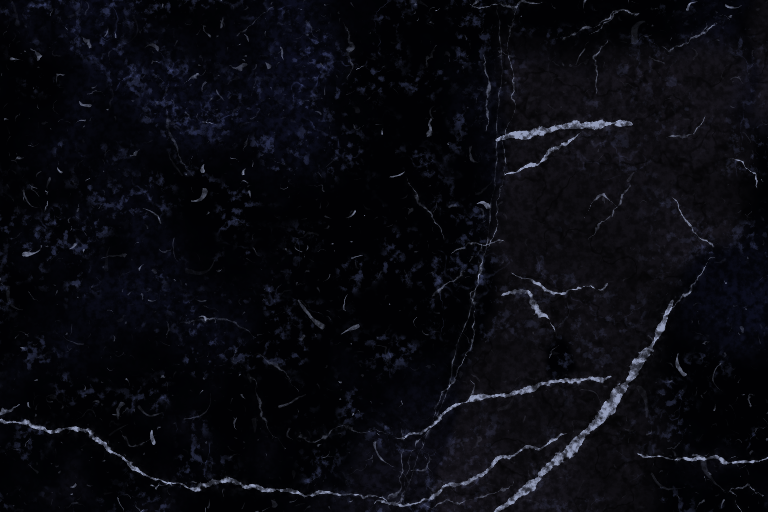
Reproduce this texture procedurally as a WebGL 1 fragment shader.

```glsl
precision highp float;
// Polished black marble: ragged pale veins, tiny broken flecks, blue dust and a smoky grey patch.
uniform vec2 u_resolution;

const vec3 BLACK = vec3(0.004, 0.005, 0.013);
const vec3 BLUE_MIST = vec3(0.032, 0.037, 0.078);
const vec3 BLUE_DUST = vec3(0.16, 0.18, 0.27);
const vec3 SMOKE = vec3(0.074, 0.068, 0.092);
const vec3 VEIN = vec3(0.50, 0.53, 0.63);
const float FLECK_STRENGTH = 0.85;
const float VEINLET_STRENGTH = 0.50;
const float WARP = 0.045;
const float JAG = 0.022;
const int VEINLETS = 30;

vec2 hash2(vec2 p) {
  vec3 q = fract(p.xyx * vec3(0.1031, 0.1030, 0.0973));
  q += dot(q, q.yzx + 33.33);
  return fract((q.xx + q.yz) * q.zy);
}

float noise(vec2 p) {
  vec2 i = floor(p), f = fract(p);
  f = f * f * (3.0 - 2.0 * f);
  return mix(mix(hash2(i).x, hash2(i + vec2(1, 0)).x, f.x),
             mix(hash2(i + vec2(0, 1)).x, hash2(i + vec2(1, 1)).x, f.x), f.y);
}

float fbm(vec2 p) {
  float sum = 0.0, amp = 0.5;
  for (int i = 0; i < 4; i++) {
    sum += amp * noise(p);
    p = mat2(1.6, 1.2, -1.2, 1.6) * p + 7.3;
    amp *= 0.53;
  }
  return sum;
}

vec2 drift(vec2 p) {
  return vec2(fbm(p), fbm(p + 31.0)) - 0.5;
}

// Distance to an arc from a to b in x, position along it in y
vec2 arc(vec2 p, vec2 a, vec2 b, float bend) {
  vec2 d = b - a;
  float h = clamp(dot(p - a, d) / dot(d, d), 0.0, 1.0);
  vec2 normal = normalize(vec2(-d.y, d.x));
  return vec2(length(p - a - d * h - normal * bend * 4.0 * h * (1.0 - h)), h);
}

// Antialiased stroke that dims once it is thinner than a pixel
float cover(float d, float width) {
  float px = 1.0 / u_resolution.y;
  return clamp((width - d) / px + 0.5, 0.0, 1.0) * min(1.0, 2.0 * width / px);
}

// Mineral vein: ragged core broken by grit.x, mottled by grit.y, in a dusty halo
float vein(vec2 p, vec2 a, vec2 b, float bend, float width, float strength, vec2 grit) {
  vec2 s = arc(p, a, b, bend);
  float taper = 0.2 + 0.8 * sqrt(4.0 * s.y * (1.0 - s.y));
  float w = width * taper * (1.9 * grit.x + 0.35 * grit.y - 0.25);
  float core = cover(s.x, max(w, 0.0)) * (0.30 + 0.95 * grit.y);
  float halo = 0.34 * exp(-s.x / (0.002 + 0.8 * width)) * grit.y * grit.y * taper;
  return strength * (core + halo);
}

// Short curved strokes and chips, at most one per grid cell
float flecks(vec2 p, float cell, float density, float width, float seed, vec2 grit) {
  float light = 0.0;
  vec2 home = floor(p / cell);
  for (int j = -1; j <= 1; j++) for (int i = -1; i <= 1; i++) {
    vec2 id = home + vec2(i, j);
    vec2 place = hash2(id + seed), form = hash2(id + seed + 41.7);
    vec2 look = hash2(id + seed + 93.1), fate = hash2(id + seed + 61.3);
    vec2 center = (id + 0.5 + 0.7 * (place - 0.5)) * cell;
    float angle = 6.2832 * form.x;
    vec2 reach = vec2(cos(angle), sin(angle)) * cell * mix(0.05, 0.42, form.y * form.y);
    vec2 s = arc(p, center - reach, center + reach, 1.2 * (look.x - 0.5) * length(reach));
    float w = width * mix(0.25, 1.0, pow(look.y, 3.0)) * (1.3 - s.y) * (0.15 + 1.5 * grit.x);
    float present = step(fate.x, density * (0.2 + 1.6 * noise(center * 7.0 + seed)));
    light = max(light, present * cover(s.x, w) * mix(0.10, 1.0, fate.y * fate.y));
  }
  return light * (0.45 + 0.8 * grit.y);
}

// Smoky patch filling the right side, with a dark hole
float smokePatch(vec2 p) {
  float left = 0.955 - 0.10 * (1.0 - smoothstep(0.12, 0.40, p.y));
  float right = 1.30 + 0.17 * smoothstep(0.40, 0.58, p.y);
  float body = smoothstep(left - 0.012, left + 0.03, p.x) * (1.0 - smoothstep(right - 0.07, right + 0.03, p.x));
  body *= 1.0 - smoothstep(0.86, 0.95, p.y);
  body = max(body, smoothstep(1.44, 1.49, p.x) * smoothstep(0.70, 0.82, p.y));
  return body * smoothstep(0.7, 1.2, length((p - vec2(1.10, 0.31)) / vec2(0.036, 0.05)));
}

void main() {
  vec2 p = gl_FragCoord.xy / u_resolution.y;
  vec2 bent = p + 0.5 * WARP * drift(p * 9.0) + 0.3 * JAG * drift(p * 45.0);
  vec2 rough = p + WARP * drift(p * 11.0 + 5.0) + JAG * drift(p * 38.0);
  vec2 grit = vec2(fbm(p * 42.0 + 9.0), smoothstep(0.2, 0.8, fbm(p * 115.0)));

  // Ground: black stone, blue mist, smoke crossed by dark cracks
  float cloud = fbm(p * 5.0 + 3.0), cluster = fbm(p * 13.0 + 21.0);
  float smoke = smokePatch(p + 0.11 * drift(p * 7.0 + 11.0));
  float crack = 1.0 - smoothstep(0.0, 0.03, abs(fbm(rough * 10.0 + 5.0) - 0.48));
  float lowGlow = 0.5 * (1.0 - smoothstep(0.05, 0.30, p.y)) * smoothstep(0.45, 0.65, cloud);
  vec3 color = BLACK + BLUE_MIST * smoothstep(0.38, 0.80, cloud) * (0.3 + grit.y);
  float depth = (0.25 + 0.85 * cloud + 0.35 * cluster) * (0.65 + 0.6 * grit.y) * (1.0 - 0.45 * crack);
  color = mix(color, SMOKE * depth, max(smoke, lowGlow));

  // Blue dust in clusters, and a faint web of hair lines
  float dust = smoothstep(0.52, 0.78, fbm(p * 85.0 + 50.0)) * smoothstep(0.40, 0.68, cluster);
  float web = 1.0 - smoothstep(0.0, 0.014, abs(fbm(rough * 6.0 + 40.0) - 0.5));
  web *= smoothstep(0.42, 0.62, cluster) * grit.y;
  color += BLUE_DUST * (0.75 * dust + 0.55 * web) * (1.0 - 0.5 * smoke);

  // Main veins
  float light = vein(bent, vec2(0.97, 0.73), vec2(1.24, 0.755), 0.012, 0.0085, 1.1, grit);
  light += vein(rough, vec2(0.98, 0.645), vec2(1.14, 0.74), -0.006, 0.004, 0.9, grit);
  light += vein(bent, vec2(0.95, -0.01), vec2(1.32, 0.41), -0.035, 0.0105, 0.85, grit);
  light += vein(rough, vec2(0.78, 0.14), vec2(1.19, 0.265), 0.028, 0.0048, 0.85, grit);
  light += vein(rough, vec2(0.73, 0.0), vec2(1.11, 0.15), -0.008, 0.0042, 0.8, grit);
  light += vein(rough, vec2(-0.02, 0.20), vec2(0.34, 0.05), 0.018, 0.0042, 0.8, grit);
  light += vein(rough, vec2(0.29, 0.06), vec2(0.76, 0.015), 0.008, 0.004, 0.8, grit);
  light += vein(rough, vec2(0.97, 0.41), vec2(1.08, 0.365), 0.022, 0.007, 0.8, grit);
  light += vein(rough, vec2(0.99, 0.45), vec2(1.19, 0.44), -0.012, 0.0032, 0.8, grit);
  light += vein(rough, vec2(1.24, 0.11), vec2(1.52, 0.105), -0.01, 0.0035, 0.85, grit);
  light += vein(rough, vec2(1.00, 1.01), vec2(0.76, 0.0), 0.07, 0.0012, 0.5, grit);
  light += vein(bent, vec2(0.97, 1.01), vec2(0.77, 0.0), 0.07, 0.0010, 0.4, grit);

  // Scattered thin veinlets, crowded toward the right
  for (int i = 0; i < VEINLETS; i++) {
    vec2 seed = vec2(float(i) * 3.7 + 2.0, 12.0);
    vec2 place = hash2(seed), form = hash2(seed + 29.0);
    vec2 a = vec2(1.5 * sqrt(place.x), place.y);
    float angle = 6.2832 * form.x;
    vec2 b = a + vec2(cos(angle), sin(angle)) * mix(0.05, 0.20, form.y);
    light += vein(rough, a, b, 0.05 * (form.y - 0.5), 0.0019, VEINLET_STRENGTH * (0.4 + place.x), grit);
  }

  // Flecks of three sizes, sparse inside the smoke
  float fleck = flecks(bent, 0.092, 0.50, 0.0065, 3.0, grit);
  fleck = max(fleck, flecks(rough, 0.048, 0.55, 0.0030, 171.0, grit));
  fleck = max(fleck, 0.75 * flecks(bent, 0.021, 0.40, 0.0018, 333.0, grit));
  light += FLECK_STRENGTH * fleck * (1.0 - 0.75 * smoke);

  color = mix(color, VEIN, clamp(light, 0.0, 1.15));
  gl_FragColor = vec4(color, 1.0);
}
```
